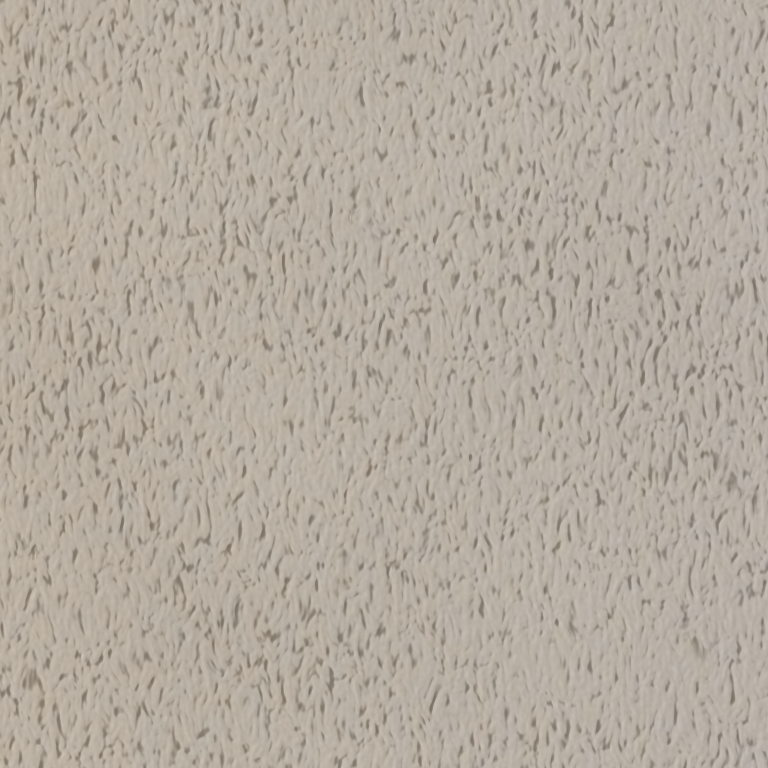
Give the GLSL for this texture, as a WebGL 2 fragment shader.

```glsl
#version 300 es
precision highp float;
// Matt beige plaster with dense small upright pits and broken vertical cracks.
// Stretched gradient noise forms a height field; light from the left shades
// its slopes, and low or averted parts fall into thin shadow.

uniform vec2 u_resolution;
out vec4 fragColor;

// Unit gradient at a lattice point, from an integer hash
vec2 latticeGradient(vec2 cell) {
    uvec2 q = uvec2(ivec2(cell)) * uvec2(1597u, 3813u);
    uint h = (q.x ^ (q.y << 7u)) * 73247u;
    h = (h ^ (h >> 15u)) * 40503u;
    h = (h ^ (h >> 13u)) * 60493u;
    h ^= h >> 16u;
    float angle = float(h & 65535u) / 65536.0 * 6.28319;
    return vec2(cos(angle), sin(angle));
}

float gradientNoise(vec2 p) {
    vec2 cell = floor(p);
    vec2 f = p - cell;
    vec2 u = f * f * f * (f * (f * 6.0 - 15.0) + 10.0);
    float a = dot(latticeGradient(cell), f);
    float b = dot(latticeGradient(cell + vec2(1, 0)), f - vec2(1, 0));
    float c = dot(latticeGradient(cell + vec2(0, 1)), f - vec2(0, 1));
    float d = dot(latticeGradient(cell + vec2(1, 1)), f - vec2(1, 1));
    return mix(mix(a, b, u.x), mix(c, d, u.x), u.y);
}

// Plaster height: upright grains, finer crumbs and long faint furrows
float plasterHeight(vec2 p) {
    vec2 bend = vec2(gradientNoise(p * vec2(17.0, 21.0) + 31.0),
                     gradientNoise(p * vec2(33.0, 15.0) + 67.0));
    p += bend * vec2(0.008, 0.022);
    float grains = gradientNoise(p * vec2(98.0, 48.0) + 5.0);
    float crumbs = gradientNoise(p * vec2(165.0, 94.0) + 211.0);
    float furrows = gradientNoise(p * vec2(62.0, 14.0) + 403.0);
    return grains + 0.55 * crumbs + 0.32 * furrows;
}

void main() {
    vec2 p = gl_FragCoord.xy / u_resolution.y;

    // Relief: slopes rising to the right face the light
    float height = plasterHeight(p);
    vec2 stepAcross = vec2(0.0016, -0.0006);
    float slope = plasterHeight(p + stepAcross) - plasterHeight(p - stepAcross);

    // Shadow: low ground and averted slopes, gathered in loose patches
    float patches = gradientNoise(p * vec2(5.0, 4.0) + 90.0);
    float shadow = smoothstep(0.12, 0.85, 0.22 * patches - height - 0.75 * slope);

    // Cracks: narrow zero lines of stretched noise, kept only in places
    float crackLine = abs(gradientNoise(p * vec2(24.0, 7.0) + 150.0 + 0.12 * height));
    float crackMask = smoothstep(0.15, 0.40, gradientNoise(p * vec2(13.0, 9.0) + 260.0));
    float crack = crackMask * (1.0 - smoothstep(0.02, 0.09, crackLine)) * smoothstep(0.2, -0.3, height);

    // Tone: shading, shadow, fine grain and broad unevenness
    float tone = 0.065 * slope - 0.185 * shadow - 0.09 * crack * (1.0 - shadow);
    tone += 0.022 * gradientNoise(p * vec2(200.0, 150.0) + 500.0);
    tone += 0.022 * gradientNoise(p * 3.0 + 700.0);
    vec3 colour = vec3(0.727, 0.692, 0.646) + tone * vec3(1.0, 1.01, 1.02);

    // Warm on the left, cooler on the right, with faint tinted blotches
    float warmth = 0.014 * (0.5 - p.x) + 0.012 * gradientNoise(p * 28.0 + 820.0);
    colour += warmth * vec3(0.7, -0.1, -1.5);

    fragColor = vec4(colour, 1.0);
}
```
